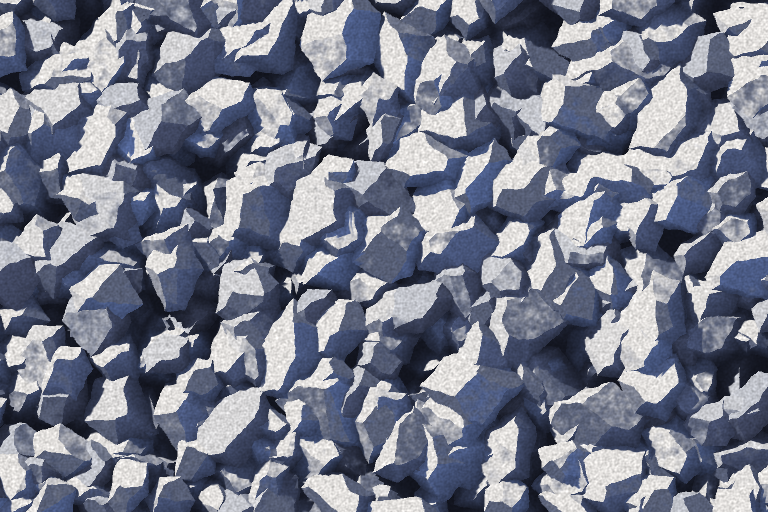
Reproduce this texture procedurally as a WebGL 2 fragment shader.

```glsl
#version 300 es
precision highp float;
// Heap of crushed blue-grey stone under a low, hard sun with blue shadows.

uniform vec2 u_resolution;
out vec4 fragColor;

const float TAU = 6.2832;
const vec3 SUN = vec3(-0.62, 0.59, 0.52);

vec2 hash2(vec2 p) {
    vec3 q = fract(p.xyx * vec3(0.1031, 0.1030, 0.0973));
    q += dot(q, q.yzx + 33.33);
    return fract((q.xx + q.yz) * q.zy);
}

float corner(vec2 cell, vec2 offset) {
    return dot(hash2(cell) * 2.0 - 1.0, offset);
}

float gradientNoise(vec2 p) {
    vec2 i = floor(p), f = fract(p);
    vec2 u = f * f * f * (f * (f * 6.0 - 15.0) + 10.0);
    vec2 e = vec2(1.0, 0.0);
    return mix(mix(corner(i, f), corner(i + e, f - e), u.x),
               mix(corner(i + e.yx, f - e.yx), corner(i + 1.0, f - 1.0), u.x), u.y);
}

// One faceted stone as the lowest of several planes: xy slope, z random, w height.
vec4 stone(vec2 p, vec2 cell, float seed) {
    vec2 id = cell + seed * 37.0 + 50.0;
    vec2 offset = p - cell - 0.5 - 0.7 * (hash2(id) - 0.5);
    if (dot(offset, offset) > 1.0) return vec4(0.0, 0.0, 0.0, -1.0);

    vec2 look = hash2(id + 11.3);
    float angle = look.x * TAU;
    float stretch = mix(0.78, 1.0, look.y);
    mat2 turn = mat2(cos(angle), sin(angle), -sin(angle), cos(angle));
    mat2 frame = mat2(stretch, 0.0, 0.0, 1.0 / stretch) * turn;
    vec2 q = frame * offset;

    // Tilted cap, then the broken sides around it.
    vec2 slope = (hash2(id + 5.1) - 0.5) * 1.4;
    float height = 0.45 + dot(slope, q);
    vec2 arm = vec2(1.0, 0.0);
    const mat2 STEP = mat2(0.5, 0.866, -0.866, 0.5);
    for (int i = 0; i < 6; i++) {
        vec2 k = hash2(id + float(i) * vec2(3.7, 1.9) + 20.0);
        vec2 side = normalize(arm + 0.6 * (k.yx - 0.5));
        float steep = mix(0.7, 2.8, k.x);
        float plane = (mix(0.42, 0.62, k.y) - dot(side, q)) * steep;
        if (plane < height) {
            height = plane;
            slope = -side * steep;
        }
        arm = STEP * arm;
    }
    return vec4(slope * frame, fract(look.x * 7.0 + look.y), height);
}

// Topmost of three overlapping sizes, each stone resting at its own level.
vec4 heap(vec2 p) {
    vec4 best = vec4(0.0);
    for (int layer = 0; layer < 3; layer++) {
        float seed = float(layer);
        float size = 0.138 - 0.026 * seed;
        vec2 g = p / size + seed * vec2(0.37, 0.61);
        for (int n = 0; n < 9; n++) {
            vec2 cell = floor(g) + vec2(n % 3 - 1, n / 3 - 1);
            vec4 s = stone(g, cell, seed);
            if (s.w < 0.0) continue;
            s.w = s.w * size + 0.1 * s.z;
            if (s.w > best.w) best = s;
        }
    }
    return best;
}

// Share of sunlight that reaches a point of the heap.
float sunlight(vec2 p, float height) {
    float light = 1.0;
    float rise = SUN.z / length(SUN.xy);
    vec2 toSun = normalize(SUN.xy);
    for (int i = 1; i <= 9; i++) {
        float t = 0.003 + 0.15 * pow(float(i) / 9.0, 1.5);
        float excess = heap(p + toSun * t).w - height - rise * t;
        light = min(light, 1.0 - smoothstep(0.0, 0.003 + 0.03 * t, excess));
        if (light < 0.01) break;
    }
    return light;
}

// How far nearby stones stand above a point, from 0 to 1.
float crowding(vec2 p, float height) {
    float sum = 0.0;
    vec2 arm = vec2(0.0, -0.017);
    for (int i = 0; i < 3; i++) {
        sum += clamp((heap(p + arm).w - height) / 0.045, 0.0, 1.0);
        arm = mat2(-0.5, 0.866, -0.866, -0.5) * arm;
    }
    return sum / 3.0;
}

vec3 shade(vec2 p) {
    // Chipped outlines and rough faces.
    vec2 chips = vec2(gradientNoise(p * 38.0), gradientNoise(p * 38.0 + 71.0));
    vec2 grit = vec2(gradientNoise(p * 110.0 + 13.0), gradientNoise(p * 110.0 + 47.0));
    float grain = gradientNoise(p * 210.0) + 0.5 * gradientNoise(p * 90.0 + 29.0);
    vec2 warped = p + 0.006 * chips + 0.0015 * grit;

    vec4 s = heap(warped);
    vec3 normal = normalize(vec3(-s.xy + 0.25 * chips + 0.16 * grit, 1.0));
    float tone = fract(s.z * 13.0);
    float facing = dot(normal, SUN);
    float sun = sunlight(warped, s.w) * smoothstep(0.02, 0.25, facing);

    // Sky fills the shadows and fades in deep gaps.
    float sky = smoothstep(0.0, 0.13, s.w) * (0.6 + 0.4 * normal.z);
    sky *= 1.0 - 0.75 * crowding(warped, s.w);
    vec3 blue = mix(vec3(0.28, 0.31, 0.42), vec3(0.34, 0.42, 0.62), tone);
    vec3 shadow = mix(vec3(0.07, 0.08, 0.12), blue, sky);
    vec3 pale = mix(vec3(0.76, 0.77, 0.80), vec3(0.89, 0.88, 0.87), smoothstep(0.0, 0.4, tone));
    vec3 lit = mix(vec3(0.34, 0.37, 0.46), pale, smoothstep(0.32, 0.64, facing));
    return mix(shadow, lit, sun) * (1.0 + 0.26 * grain);
}

void main() {
    vec3 color = vec3(0.0);
    for (int i = 0; i < 2; i++) {
        vec2 jitter = vec2(0.25, 0.2) * (float(i) * 2.0 - 1.0);
        color += 0.5 * shade((gl_FragCoord.xy + jitter) / u_resolution.y);
    }
    fragColor = vec4(clamp(color, 0.0, 1.0), 1.0);
}
```
